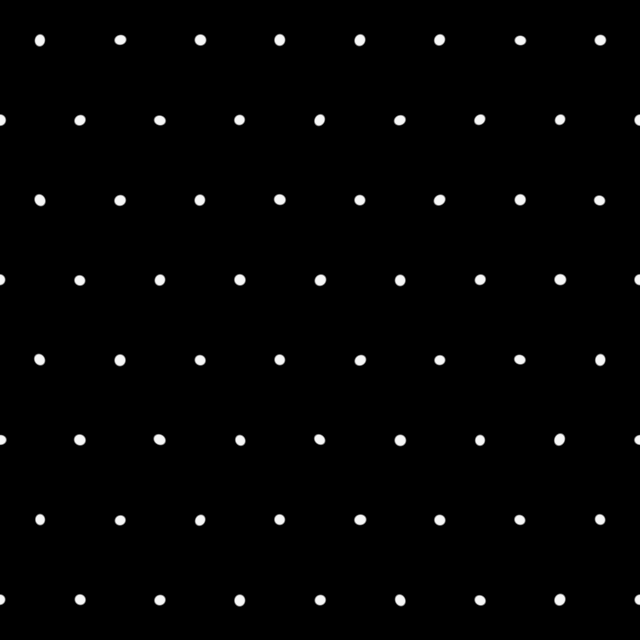
Reproduce this pattern procedurally as a three.js fragment shader.

```glsl
// Small soft white dots on black, in eight staggered rows of eight.
// Each row is split into cells; every cell holds one dot whose size, place
// and slightly oval outline come from a hash of its wrapped cell number.
#define REPEATS 8.0
#define DOT_RADIUS 0.067
#define EDGE_SOFTNESS 0.014
#define SIZE_VARIATION 0.05
#define OVAL_VARIATION 0.11
#define POSITION_JITTER 0.006
#define DOT_COLOR vec3(0.97)
#define GROUND_COLOR vec3(0.0)

varying vec2 vUv;

float hash(vec2 cell, float seed) {
  vec3 p = fract(vec3(cell.xyx + seed) * vec3(0.1031, 0.1030, 0.0973));
  p += dot(p, p.yzx + 33.33);
  return fract((p.x + p.y) * p.z);
}

// Random value from -1 to 1
float signedHash(vec2 cell, float seed) {
  return 2.0 * hash(cell, seed) - 1.0;
}

// Approximate distance to the outline of the dot in one cell
float dotDistance(vec2 p, vec2 cell) {
  p -= POSITION_JITTER * vec2(signedHash(cell, 3.7), signedHash(cell, 11.3));
  float angle = 3.14159 * hash(cell, 19.1);
  float c = cos(angle);
  float s = sin(angle);
  p = mat2(c, -s, s, c) * p;
  float stretch = 1.0 + OVAL_VARIATION * hash(cell, 27.9);
  float radius = DOT_RADIUS * (1.0 + SIZE_VARIATION * signedHash(cell, 41.3));
  return length(p * vec2(stretch, 1.0 / stretch)) - radius;
}

void main() {
  // Stagger every second row by half a cell
  vec2 grid = vUv * REPEATS;
  grid.x += 0.5 * (1.0 - mod(floor(grid.y), 2.0));

  // Wrapped cell number keeps dots whole across the canvas edges
  vec2 cell = mod(floor(grid), REPEATS);
  float d = dotDistance(fract(grid) - 0.5, cell);

  float coverage = 1.0 - smoothstep(-EDGE_SOFTNESS, EDGE_SOFTNESS, d);
  gl_FragColor = vec4(mix(GROUND_COLOR, DOT_COLOR, coverage), 1.0);
}
```
